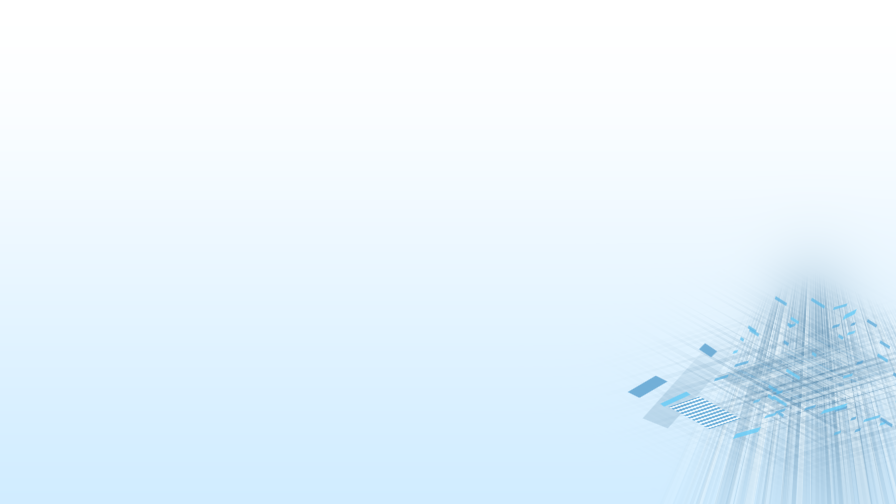
Give the GLSL for this background, as a Shadertoy shader.

```glsl
// A pale sky gradient with a translucent glass-and-steel lattice at lower right.
// Beams fan from a vanishing point above; sheared plates, two crossing streak
// families and scattered cyan chips are layered over them with soft masks.

float hash(float n) { return fract(sin(n * 12.9898) * 43758.547); }

// Bars of random width and strength; blur is one pixel in units of x.
float stripes(float x, float count, float seed, float blur) {
    float id = floor(x * count);
    float halfWidth = mix(0.08, 0.42, hash(id + seed));
    float edge = max(blur * count, 0.001);
    float bar = clamp((halfWidth - abs(fract(x * count) - 0.5)) / edge + 0.5, 0.0, 1.0);
    return bar * hash(id * 1.7 + seed + 31.0);
}

// Coordinates inside a parallelogram with half axes u and v.
vec2 plateSpace(vec2 p, vec2 center, vec2 u, vec2 v) {
    return inverse(mat2(u, v)) * (p - center);
}

// Smooth coverage of the square |q| < 1.
float plate(vec2 q) {
    vec2 inside = (1.0 - abs(q)) / max(fwidth(q), vec2(0.0001)) + 0.5;
    vec2 cover = clamp(inside, 0.0, 1.0);
    return cover.x * cover.y;
}

float chip(vec2 p, vec2 center, vec2 u, vec2 v) {
    return plate(plateSpace(p, center, u, v));
}

float glow(vec2 p, vec2 center, vec2 radius) {
    vec2 d = (p - center) / radius;
    return exp(-dot(d, d));
}

void mainImage(out vec4 fragColor, in vec2 fragCoord) {
    float pixel = 1.0 / iResolution.y;
    vec2 p = fragCoord * pixel;
    p.x += 1.7778 - iResolution.x * pixel;   // anchor to the right edge
    vec3 steel = vec3(0.36, 0.55, 0.68);
    vec3 blue = vec3(0.34, 0.64, 0.83);
    vec3 cyan = vec3(0.40, 0.80, 0.97);
    vec3 ice = vec3(0.94, 0.98, 1.0);

    // Sky
    vec3 color = mix(vec3(0.815, 0.925, 1.0), vec3(1.0), smoothstep(-0.2, 1.02, p.y) * 1.06 - 0.06);

    // Soft shade behind the lattice
    float shade = 0.34 * glow(p, vec2(1.61, 0.34), vec2(0.09, 0.13))
                + 0.25 * glow(p, vec2(1.65, 0.12), vec2(0.15, 0.19));
    color = mix(color, steel, shade);

    // Upright beams fanning from the vanishing point
    float depth = max(0.69 - p.y, 0.1);
    float fan = (p.x - 1.616) / depth;
    float blur = pixel / depth;
    float topFade = smoothstep(0.47, 0.36, p.y + 0.12 * abs(fan));
    float fanMask = topFade * smoothstep(-0.48, -0.30, fan) * mix(0.5, 1.0, smoothstep(0.0, 0.2, p.y));
    float core = 0.45 + 0.55 * glow(p, vec2(1.61, 0.28), vec2(0.13, 0.22));
    color = mix(color, steel, 0.55 * fanMask * core * stripes(fan, 17.0, 3.0, blur));
    color = mix(color, ice, 0.75 * fanMask * stripes(fan + 0.02, 21.0, 8.0, blur));
    color = mix(color, steel, 0.60 * fanMask * core * stripes(fan, 58.0, 14.0, blur));
    color = mix(color, ice, 0.45 * fanMask * stripes(fan * 1.1 + 0.04 * p.y, 43.0, 22.0, blur));

    // Leaning pane on the left
    vec2 pane = plateSpace(p, vec2(1.385, 0.255), vec2(0.085, 0.095), vec2(0.025, -0.010));
    color = mix(color, steel, 0.24 * plate(pane) * smoothstep(1.0, -0.7, pane.x));

    // Broad platform with crossing ribs
    vec2 deck = plateSpace(p, vec2(1.613, 0.264), vec2(0.12, 0.042), vec2(0.07, -0.032));
    float deckMask = plate(deck) * smoothstep(1.3, 0.0, deck.x);
    color = mix(color, steel, 0.30 * deckMask);
    color = mix(color, ice, 0.40 * deckMask * stripes(deck.y, 9.0, 41.0, fwidth(deck.y)));
    color = mix(color, blue, 0.45 * deckMask * stripes(deck.x, 14.0, 47.0, fwidth(deck.x)));

    // Streaks rising to the right and falling to the right
    float rise = p.y - 0.29 * p.x;
    float fall = p.y + 0.56 * p.x;
    float riseMask = glow(p, vec2(1.63, 0.225), vec2(0.20, 0.09));
    float fallMask = glow(p, vec2(1.57, 0.24), vec2(0.17, 0.11));
    color = mix(color, steel, 0.65 * riseMask * stripes(rise, 95.0, 53.0, pixel));
    color = mix(color, ice, 0.55 * riseMask * stripes(rise, 61.0, 59.0, pixel));
    color = mix(color, steel, 0.50 * fallMask * stripes(fall, 80.0, 67.0, pixel));
    color = mix(color, ice, 0.40 * fallMask * stripes(fall, 47.0, 71.0, pixel));

    // Louvred plate
    vec2 louvre = plateSpace(p, vec2(1.398, 0.181), vec2(0.031, 0.0104), vec2(0.0405, -0.022));
    float slat = smoothstep(0.14, 0.34, abs(fract(louvre.y * 5.0) - 0.5));
    color = mix(color, mix(ice, blue, slat), 0.75 * plate(louvre));

    // Scattered chips, alternating between the two streak directions
    for (int i = 0; i < 44; i++) {
        float n = float(i);
        float y = mix(0.14, 0.41, hash(n + 5.0));
        float x = 1.616 + mix(-0.42, 0.38, hash(n + 91.0)) * (0.69 - y);
        vec2 along = i % 2 == 0 ? vec2(1.0, 0.29) : vec2(0.8, -0.5);
        along *= mix(0.004, 0.017, hash(n + 17.0));
        float cover = chip(p, vec2(x, y), along, vec2(0.001, 0.0028));
        color = mix(color, mix(blue, cyan, hash(n + 29.0)), 0.75 * cover);
    }

    // Larger accents, with the detached tile at far left
    float accents = chip(p, vec2(1.482, 0.141), vec2(0.025, 0.007), vec2(0.003, 0.005))
                  + chip(p, vec2(1.655, 0.189), vec2(0.024, 0.007), vec2(0.003, 0.004))
                  + chip(p, vec2(1.686, 0.376), vec2(0.012, 0.006), vec2(0.002, 0.005))
                  + chip(p, vec2(1.340, 0.208), vec2(0.026, 0.012), vec2(0.004, -0.003));
    color = mix(color, cyan, 0.8 * min(accents, 1.0));
    float tiles = chip(p, vec2(1.285, 0.2326), vec2(0.0278, 0.0162), vec2(0.0116, -0.0058))
                + chip(p, vec2(1.405, 0.305), vec2(0.012, -0.008), vec2(0.006, 0.006));
    color = mix(color, vec3(0.40, 0.66, 0.83), 0.9 * min(tiles, 1.0));

    fragColor = vec4(clamp(color, 0.0, 1.0), 1.0);
}
```
